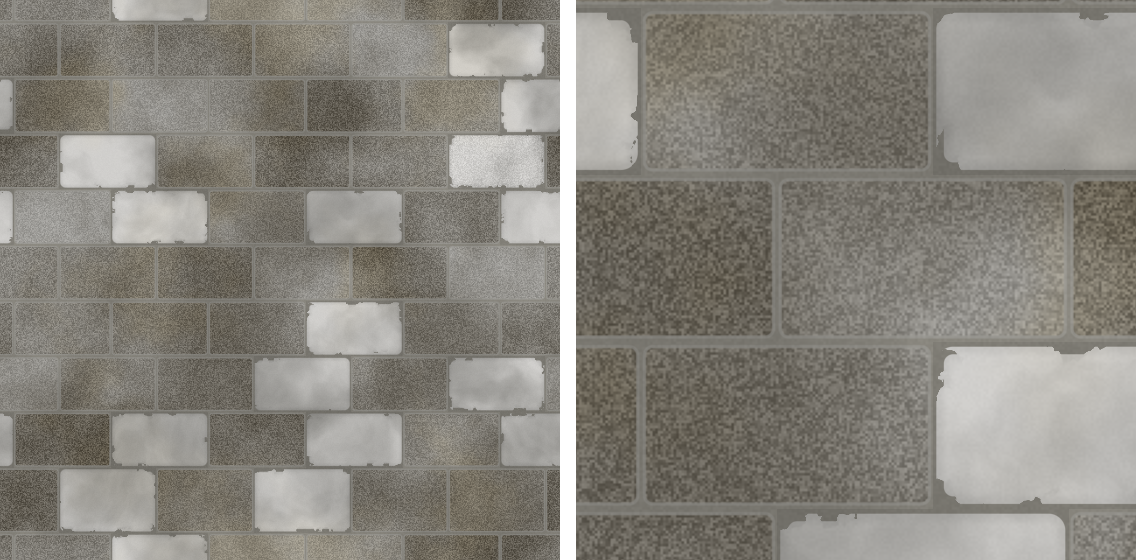
Left: the whole. Right: its middle third, enlarged.
Give the GLSL for this texture, as a Shadertoy shader.

```glsl
// Weathered block wall: ten staggered rows of six blocks, speckled grey ones among
// smooth pale ones with chipped corners. Blocks are rounded boxes in a wrapped grid;
// stains, grain and chips come from value noise whose lattice wraps at the canvas edge.

const float ROWS = 10.0, COLS = 6.0;
const float ROW_START = 0.048, TALL_ROW = 0.117, ROW_HEIGHT = 0.0994;
const float BLOCK_WIDTH = 0.1737;              // the last block of a row is shorter
const float EVEN_SHIFT = 0.1055, ODD_SHIFT = 0.0247;
const vec2  JOINT = vec2(0.0040, 0.0058);      // mortar width: upright, level
const float PALE_RADIUS = 0.010, GREY_RADIUS = 0.005;
const float CHIP_DEPTH = 0.0045;
const int   PALE_RANKS = 16;                   // pale blocks among 30 candidates
const float GRAIN_CELLS = 640.0;

const vec3 MORTAR     = vec3(0.505, 0.495, 0.465);
const vec3 EDGE_LINE  = vec3(0.60, 0.595, 0.575);
const vec3 GREY_DARK  = vec3(0.36, 0.34, 0.30);
const vec3 GREY_LIGHT = vec3(0.625, 0.62, 0.605);
const vec3 PALE_DARK  = vec3(0.56, 0.555, 0.54);
const vec3 PALE_LIGHT = vec3(0.815, 0.81, 0.80);
const vec3 RUST       = vec3(1.01, 0.985, 0.92);

float hash(vec2 p, float seed) {
    uvec2 v = uvec2(p);
    uint h = v.x * 1597u + v.y * 51749u + uint(seed) * 7919u;
    h = (h ^ (h >> 15)) * 73244475u;
    h = (h ^ (h >> 13)) * 73244475u;
    return float((h ^ (h >> 16)) & 65535u) / 65535.0;
}

// Value noise over the unit square, wrapping after "cells" lattice steps.
float noise(vec2 uv, float cells, float seed) {
    vec2 p = uv * cells, i = floor(p), f = fract(p);
    f = f * f * (3.0 - 2.0 * f);
    vec2 a = mod(i, cells), b = mod(i + 1.0, cells);
    return mix(mix(hash(a, seed), hash(vec2(b.x, a.y), seed), f.x),
               mix(hash(vec2(a.x, b.y), seed), hash(b, seed), f.x), f.y);
}

float fbm(vec2 uv, float cells, float seed) {
    float sum = 0.0, gain = 0.5;
    for (int i = 0; i < 5; i++) {
        sum += gain * noise(uv, cells, seed + float(i));
        cells *= 2.0;
        gain *= 0.5;
    }
    return sum / 0.96875;
}

// Finds the block at uv: its row and column, offset from its centre, and half size.
void findBlock(vec2 uv, out vec2 id, out vec2 offset, out vec2 halfSize) {
    float y = fract(uv.y - ROW_START);
    float row = y < TALL_ROW ? 0.0 : min(1.0 + floor((y - TALL_ROW) / ROW_HEIGHT), ROWS - 1.0);
    float x = fract(uv.x - (mod(row, 2.0) < 0.5 ? EVEN_SHIFT : ODD_SHIFT));
    float col = min(floor(x / BLOCK_WIDTH), COLS - 1.0);
    vec2 low = vec2(col * BLOCK_WIDTH, row < 0.5 ? 0.0 : TALL_ROW + (row - 1.0) * ROW_HEIGHT);
    vec2 high = low + vec2(BLOCK_WIDTH, row < 0.5 ? TALL_ROW : ROW_HEIGHT);
    if (col > COLS - 1.5) high.x = 1.0;
    if (row > ROWS - 1.5) high.y = 1.0;
    id = vec2(col, row);
    offset = vec2(x, y) - 0.5 * (low + high);
    halfSize = 0.5 * (high - low);
}

// Pale blocks lie on a checkerboard; a power modulo a prime shuffles their ranks.
bool isPale(vec2 id) {
    int col = int(id.x), row = int(id.y);
    int k = row * 3 + col / 2 + 1, rank = 1;
    for (int i = 0; i < 7; i++) rank = rank * k % 31;
    return (col + row) % 2 == 0 && rank <= PALE_RANKS;
}

float roundedBox(vec2 p, vec2 halfSize, float radius) {
    vec2 q = abs(p) - halfSize + radius;
    return length(max(q, 0.0)) + min(max(q.x, q.y), 0.0) - radius;
}

void mainImage(out vec4 fragColor, in vec2 fragCoord) {
    vec2 uv = fragCoord / iResolution.xy;
    float pixel = 1.0 / iResolution.y;
    vec2 id, offset, halfSize;
    findBlock(uv, id, offset, halfSize);
    bool pale = isPale(id);
    float tone = hash(id, 11.0);

    // Stains that run across blocks, fine grain and thin wisps
    float stain = smoothstep(0.28, 0.70, fbm(uv, 5.0, 20.0));
    float rust = smoothstep(0.42, 0.70, fbm(uv, 6.0, 30.0));
    float grain = noise(uv, GRAIN_CELLS, 40.0) - 0.5;
    vec2 warp = vec2(fbm(uv, 8.0, 50.0), fbm(uv, 8.0, 60.0)) - 0.5;
    float wisp = fbm(uv + 0.15 * warp, 14.0, 70.0) - 0.5;

    // Block outline; ragged chips on pale blocks gather at the corners
    float d = roundedBox(offset, halfSize - 0.5 * JOINT, pale ? PALE_RADIUS : GREY_RADIUS);
    if (pale) {
        vec2 inset = halfSize - abs(offset);
        float corner = 1.0 - smoothstep(0.008, 0.022, max(inset.x, inset.y));
        float ragged = fbm(uv, 56.0, 80.0) + 0.16 * corner;
        d += CHIP_DEPTH * smoothstep(0.62, 0.70, ragged);
    }
    float softness = pale ? pixel * 0.8 : max(pixel, 0.0014);
    float block = 1.0 - smoothstep(-softness, softness, d);

    // Block face
    vec3 face;
    if (pale) {
        face = mix(PALE_DARK, PALE_LIGHT, clamp(0.25 + 0.8 * stain + 0.9 * wisp, 0.0, 1.0));
        face += grain * (tone > 0.93 ? 0.13 : 0.02);
        face *= 1.0 - 0.06 * smoothstep(-0.008, 0.0, d);
    } else {
        float level = 0.46 * tone + 0.54 * stain + 0.35 * wisp;
        face = mix(GREY_DARK, GREY_LIGHT, clamp(level, 0.0, 1.0));
        face += grain * mix(0.23, 0.15, tone);
    }
    face *= mix(vec3(1.0), RUST, rust * (pale ? 0.35 : 1.0));

    // Mortar, darker beside pale blocks, with a faint light line along grey ones
    vec3 color = MORTAR * (0.93 + 0.16 * stain) + grain * 0.03;
    if (pale) color *= 0.93;
    color = mix(color, face, block);
    float line = 1.0 - smoothstep(0.0003, 0.0003 + max(pixel, 0.0013), abs(d));
    if (!pale) color = mix(color, EDGE_LINE * (0.9 + 0.14 * stain), 0.65 * line);

    fragColor = vec4(clamp(color, 0.0, 1.0), 1.0);
}
```
